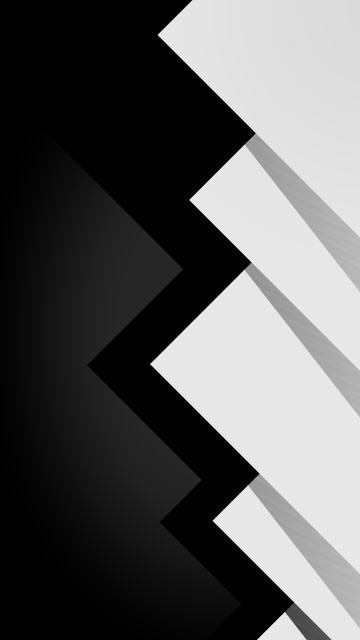
This background is drawn by a Shadertoy shader. Its source:

```glsl
// Layered paper zigzag: white left-pointing wedges with slanted shadows, over
// black, facing dim charcoal panels. Each wedge is a 45 degree distance function;
// sheets are painted from the bottom up, each casting a shadow on the next.

const int SHEETS = 5;
const int PANELS = 3;
const float SHADOW_SLOPE = 1.28;

// Sheet: tip x, tip y, shadow inset, shadow tone (units of canvas width)
const vec4 sheets[SHEETS] = vec4[](
    vec4(0.4375, 1.6806, 0.031, 0.61),
    vec4(0.5255, 1.2222, 0.020, 0.58),
    vec4(0.4167, 0.7662, 0.032, 0.61),
    vec4(0.5903, 0.3310, 0.026, 0.29),
    vec4(0.6713, -0.0417, 0.0, 0.0));

const vec2 panelTips[PANELS] = vec2[](
    vec2(0.5093, 1.0301), vec2(0.5602, 0.4444), vec2(0.6713, 0.0995));

// Signed distance to a right-angled wedge opening towards +x
float wedge(vec2 p) {
    return (abs(p.y) - p.x) * 0.70711;
}

// Antialiased fill of a signed distance
float coverage(float dist, float pixel) {
    return clamp(0.5 - dist / pixel, 0.0, 1.0);
}

// Inner corner where the lower edge of one sheet meets the next one
vec2 innerCorner(vec2 upperTip, vec2 lowerTip) {
    float total = upperTip.x + upperTip.y;
    float delta = lowerTip.x - lowerTip.y;
    return 0.5 * vec2(total + delta, total - delta);
}

// Signed distance to the slanted lower limit of a shadow
float shadowEdge(vec2 q, float inset) {
    vec2 s = q + inset;
    return -(SHADOW_SLOPE * s.x + s.y) / length(vec2(SHADOW_SLOPE, 1.0));
}

// Faint brushed streaks from layered sines
float streaks(vec2 p) {
    float across = p.x * 0.5 + p.y;
    return 0.006 * (sin(across * 190.0 + 2.0 * sin(p.x * 17.0))
                  + sin(across * 317.0 + p.x * 23.0));
}

// Charcoal lit by a soft elliptical glow
float panelTone(vec2 p) {
    float d = length((p - vec2(0.625, 0.852)) / vec2(0.671, 0.926));
    return 0.15 * (1.0 - smoothstep(0.4, 1.05, d));
}

// White paper, dimming towards the upper right
float paperTone(vec2 p) {
    float dim = smoothstep(0.75, 0.0, length(p - vec2(1.05, 1.75)));
    return 0.905 - 0.05 * dim;
}

void mainImage(out vec4 fragColor, in vec2 fragCoord) {
    vec2 p = fragCoord / iResolution.x;
    float pixel = 1.0 / iResolution.x;

    // Charcoal panels on black
    float panelDist = 1e3;
    for (int i = 0; i < PANELS; i++) {
        vec2 q = p - panelTips[i];
        panelDist = min(panelDist, wedge(vec2(-q.x, q.y)));
    }
    float tone = panelTone(p) * coverage(panelDist, pixel);

    // White sheets, each with the shadow of the sheet above
    for (int i = SHEETS - 1; i >= 0; i--) {
        float sheet = coverage(wedge(p - sheets[i].xy), pixel);
        float shade = paperTone(p);
        if (i > 0) {
            vec4 caster = sheets[i - 1];
            vec2 q = p - innerCorner(caster.xy, sheets[i].xy);
            float shadowTone = caster.w + 0.4 * q.x + streaks(p);
            shade = mix(shade, shadowTone, coverage(shadowEdge(q, caster.z), pixel));
        }
        tone = mix(tone, shade, sheet);
    }

    fragColor = vec4(vec3(tone), 1.0);
}
```
